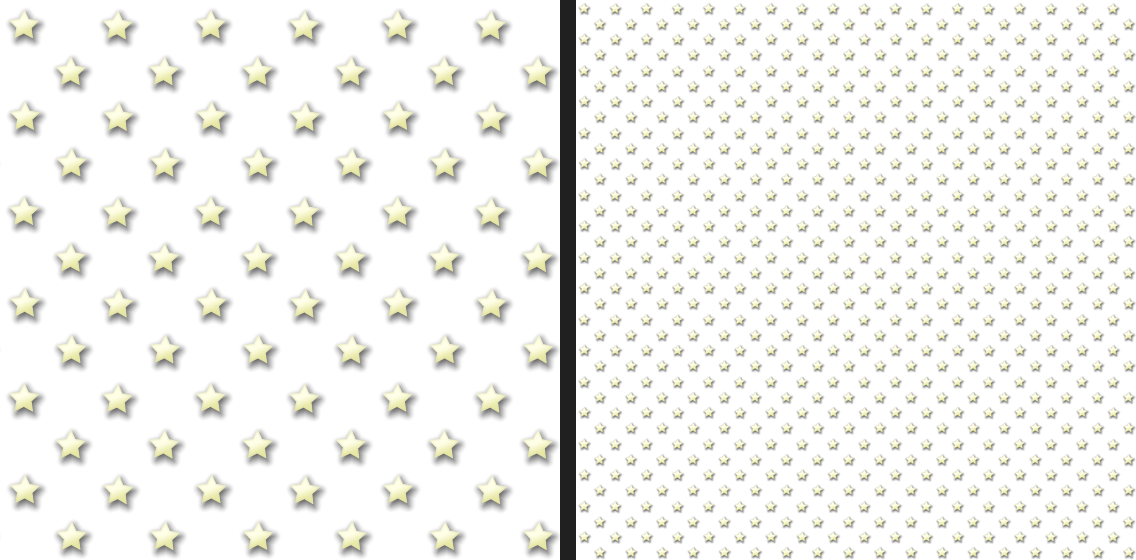
Left: one tile. Right: repeated 3 by 3.
Write a WebGL 2 fragment shader that draws this pattern.

```glsl
#version 300 es
precision highp float;

uniform vec2 u_resolution;
out vec4 fragColor;

const float CELLS = 6.0;

// Signed distance to a five-pointed star, tip up; inner is the notch radius ratio
float starDistance(vec2 p, float radius, float inner) {
  vec2 k1 = vec2(0.80902, -0.58779);
  vec2 k2 = vec2(-k1.x, k1.y);
  p.x = abs(p.x);
  p -= 2.0 * max(dot(k1, p), 0.0) * k1;
  p -= 2.0 * max(dot(k2, p), 0.0) * k2;
  p.x = abs(p.x);
  p.y -= radius;
  vec2 edge = inner * vec2(-k1.y, k1.x) - vec2(0.0, 1.0);
  float along = clamp(dot(p, edge) / dot(edge, edge), 0.0, radius);
  return length(p - edge * along) * sign(p.y * edge.x - p.x * edge.y);
}

vec2 rotate(vec2 p, float angle) {
  float c = cos(angle), s = sin(angle);
  return vec2(c * p.x - s * p.y, s * p.x + c * p.y);
}

// Glossy cream face with a diagonal sheen and a darker rim
vec3 starColor(vec2 p, float d) {
  float sheen = smoothstep(-0.095, 0.045, dot(p, vec2(-0.42, 0.91)));
  vec3 face = mix(vec3(0.91, 0.91, 0.65), vec3(1.0, 1.0, 0.91), sheen);
  float rim = smoothstep(-0.028, 0.0, d);
  return mix(face, vec3(0.86, 0.86, 0.66), 0.45 * rim);
}

void main() {
  vec2 grid = gl_FragCoord.xy / u_resolution * CELLS;
  float pixel = CELLS / min(u_resolution.x, u_resolution.y);
  vec3 color = vec3(1.0);

  // Two interleaved lattices, half a cell apart
  for (int i = 0; i < 2; i++) {
    float lattice = float(i);
    vec2 local = grid - vec2(0.257, 0.727) - lattice * vec2(0.5, -0.5);
    vec2 id = mod(floor(local + 0.5), CELLS);
    vec2 p = fract(local + 0.5) - 0.5;

    // Alternating rows and columns sit and lean slightly differently
    float evenRow = 1.0 - mod(id.y, 2.0);
    float oddColumn = mod(id.x, 2.0);
    p -= evenRow * vec2(0.009, 0.019);
    p.y += 0.008 * oddColumn * (1.0 - lattice);
    vec2 q = rotate(p, 0.02 + 0.035 * oddColumn);

    // Soft shadow falling down and to the right
    float shadowDistance = starDistance(q - vec2(0.022, -0.036), 0.155, 0.62);
    float shadow = 1.0 - smoothstep(-0.07, 0.088, shadowDistance);
    color *= 1.0 - 0.62 * shadow;

    float d = starDistance(q, 0.16, 0.51) - 0.005;
    float coverage = 1.0 - smoothstep(-0.6 * pixel, 0.6 * pixel, d);
    color = mix(color, starColor(q, d), coverage);
  }

  fragColor = vec4(color, 1.0);
}
```
